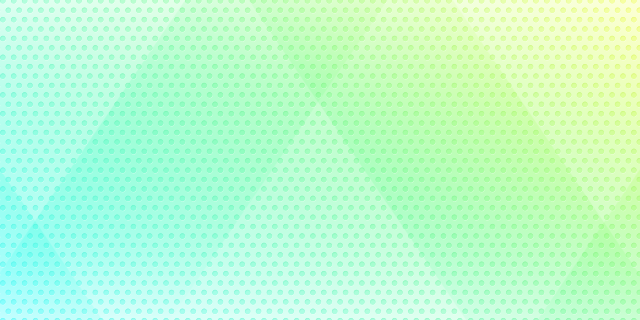
A Shadertoy shader for this background:

```glsl
// Pale cyan, green and yellow gradient with crossed diagonal bands and embossed dots.

// Smooth step that is about one canvas pixel wide
float edge(float start, float x, float pixel) {
    return smoothstep(start - pixel, start + pixel, x);
}

// Soft-edged disc
float disc(vec2 p, float radius, float blur) {
    return 1.0 - smoothstep(radius - blur, radius + blur, length(p));
}

// Offset from the nearest dot centre in a hexagonal packing
vec2 dotCell(vec2 p) {
    vec2 spacing = vec2(0.0340, 0.0294);
    vec2 cell = (p - vec2(0.689, 0.6445)) / spacing;
    float row = floor(cell.y + 0.5);
    cell.x += 0.5 * mod(row, 2.0);
    return (cell - floor(cell + 0.5)) * spacing;
}

// Hue ramp from cyan through green to yellow
vec3 hueRamp(float t) {
    vec3 cyan = vec3(0.10, 0.99, 1.00);
    vec3 green = vec3(0.36, 0.99, 0.50);
    vec3 yellow = vec3(0.92, 1.00, 0.12);
    vec3 lower = mix(cyan, green, clamp(t * 2.0, 0.0, 1.0));
    return mix(lower, yellow, clamp(t * 2.0 - 1.0, 0.0, 1.0));
}

void mainImage(out vec4 fragColor, in vec2 fragCoord) {
    vec2 p = fragCoord / iResolution.y;
    float pixel = 1.0 / iResolution.y;
    vec3 hue = hueRamp(0.26 * p.x + 0.30 * p.y + 0.10 * p.x * p.y);

    // Bands rising to the right and bands falling to the right
    float rise = p.x - 0.68 * p.y;
    float fall = p.x + 0.68 * p.y;
    float risingBand = edge(-0.101, rise, pixel) - edge(0.531, rise, pixel);
    risingBand *= smoothstep(-0.1, 0.3, p.y) * mix(1.1, 0.75, smoothstep(-0.1, 0.53, rise));
    risingBand += edge(1.680, rise, pixel);
    float fallingBand = 1.0 - edge(0.320, fall, pixel);
    fallingBand += edge(1.457, fall, pixel) - edge(2.095, fall, pixel);

    // White veil, thicker towards the top and bottom and thinner under each band
    float height = 2.0 * p.y - 1.0;
    float veil = 0.625 + 0.20 * height * height;
    veil -= 0.12 * (1.0 - 0.35 * height * height) * (risingBand + fallingBand);
    vec3 color = mix(hue, vec3(1.0), veil);

    // Sunken dots: light lower rim, tinted face, darker upper crescent
    vec2 d = dotCell(p);
    float blur = max(0.0010, 0.5 * pixel);
    float face = disc(d, 0.0088, blur);
    float rim = disc(d + vec2(-0.0008, 0.0020), 0.0090, blur) * (1.0 - face);
    float crescent = face * (1.0 - disc(d + vec2(-0.0008, 0.0024), 0.0084, 2.0 * blur));
    color = mix(color, vec3(1.0), 0.30 * rim);
    color = mix(color, hue, 0.29 * face);
    color = mix(color, hue * 0.90, 0.25 * crescent);

    fragColor = vec4(color, 1.0);
}
```
